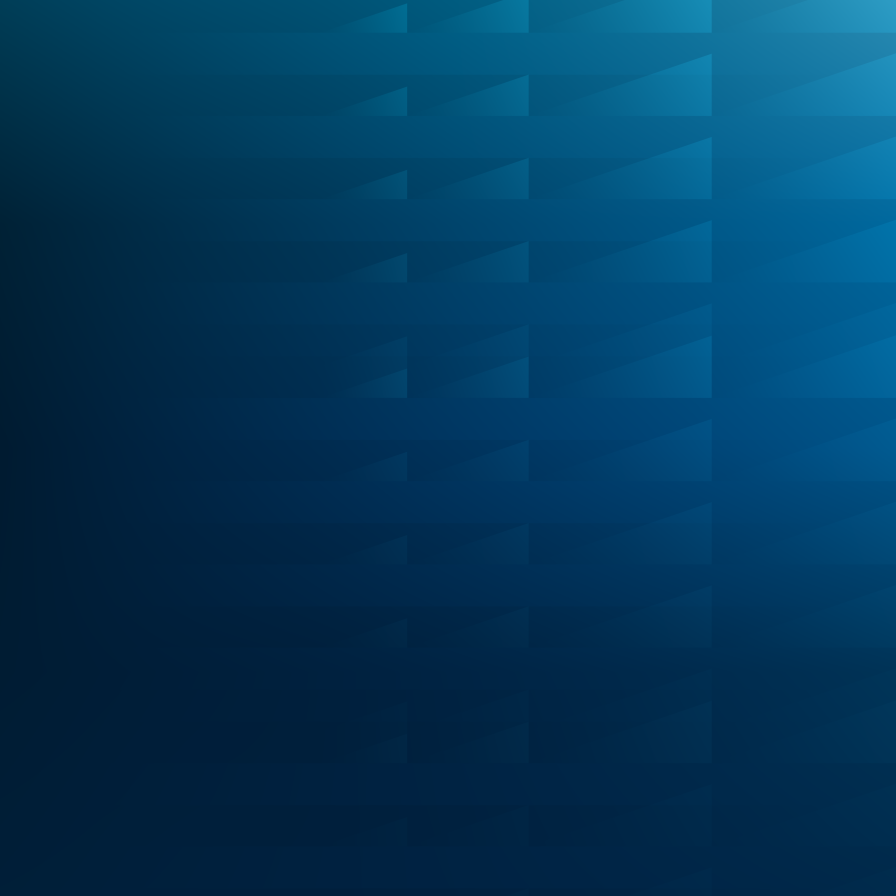
A Shadertoy shader for this background:

```glsl
// Deep blue gradient with columns of sloping, softly lit wedges.

// Smooth blend through three colours placed at x = 0, 0.5 and 1.
vec3 acrossRow(vec3 left, vec3 middle, vec3 right, float x) {
    return left * (1.0 - x) * (1.0 - 2.0 * x)
         + middle * 4.0 * x * (1.0 - x)
         + right * x * (2.0 * x - 1.0);
}

// Background light, with depth running from the top down.
vec3 waterColor(float x, float depth) {
    vec3 surface = acrossRow(vec3(0.0, 0.24, 0.34), vec3(0.0, 0.38, 0.53), vec3(0.17, 0.55, 0.70), x);
    vec3 upper = acrossRow(vec3(0.0, 0.13, 0.21), vec3(0.0, 0.265, 0.42), vec3(0.0, 0.41, 0.62), x);
    vec3 center = acrossRow(vec3(0.0, 0.105, 0.19), vec3(0.0, 0.21, 0.38), vec3(0.0, 0.33, 0.54), x);
    vec3 lower = acrossRow(vec3(0.0, 0.11, 0.20), vec3(0.0, 0.14, 0.265), vec3(0.0, 0.20, 0.34), x);
    vec3 floorColor = acrossRow(vec3(0.0, 0.12, 0.22), vec3(0.0, 0.135, 0.26), vec3(0.0, 0.16, 0.29), x);
    float level = depth * 4.0;
    vec3 color = mix(surface, upper, clamp(level, 0.0, 1.0));
    color = mix(color, center, clamp(level - 1.0, 0.0, 1.0));
    color = mix(color, lower, clamp(level - 2.0, 0.0, 1.0));
    return mix(color, floorColor, clamp(level - 3.0, 0.0, 1.0));
}

// Antialiased mask for the interval from start to end.
float span(float value, float start, float end, float soft) {
    return smoothstep(-soft, soft, value - start) * smoothstep(-soft, soft, end - value);
}

void mainImage(out vec4 fragColor, in vec2 fragCoord) {
    vec2 uv = fragCoord / iResolution.xy;
    float depth = 1.0 - uv.y;
    float soft = 0.7 / min(iResolution.x, iResolution.y);
    vec3 color = waterColor(uv.x, depth);

    // Columns widen to the right
    float edges[5] = float[5](0.358, 0.4544, 0.590, 0.7943, 1.06);
    float glow = 0.0;
    float shade = 0.0;

    // Five wedges per group; the last one runs on to the next group
    for (int group = 0; group < 3; group++) {
        for (int row = 0; row < 5; row++) {
            float base = 0.0365 + 0.4076 * float(group) + 0.0929 * float(row);
            float bottom = row == 4 ? base + 0.036 : base;
            shade += span(depth, base - 0.046, bottom, soft) * (row == 4 ? 0.6 : 1.0);
            for (int column = 0; column < 4; column++) {
                float along = uv.x - edges[column];
                float ratio = clamp(along / (edges[column + 1] - edges[column]), 0.0, 1.0);
                float inside = span(uv.x, edges[column], edges[column + 1], soft);
                float wedge = span(depth, base - 0.34 * along, bottom, soft);
                glow += inside * wedge * pow(ratio, 1.2) * (row == 4 ? 0.65 : 1.0);
            }
        }
    }

    // Bands darken the left side, wedges brighten with height
    color *= 1.0 - 0.06 * min(shade, 1.0) * smoothstep(0.1, 0.4, uv.x) * smoothstep(1.0, 0.5, uv.x);
    float light = 0.012 + 0.085 * pow(1.0 - depth, 1.7);
    color += glow * light * vec3(0.12, 0.9, 1.0);

    fragColor = vec4(clamp(color, 0.0, 1.0), 1.0);
}
```
